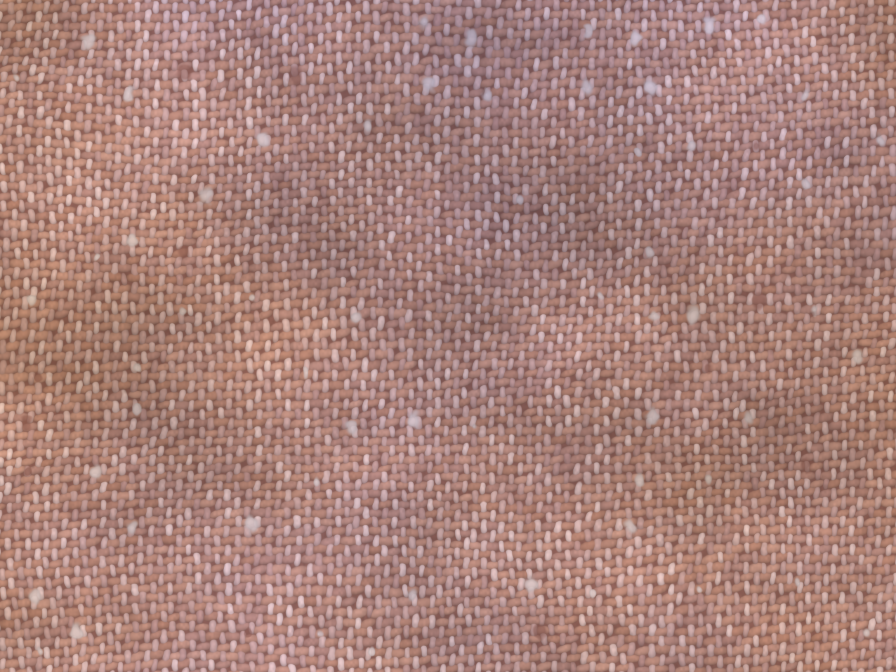
A Shadertoy shader for this texture:

```glsl
// Plain-weave cloth: pale upright warp stitches alternate with flat salmon
// weft stitches. Each stitch is a rounded height field; the tallest one shows.
// Soft dye patches, flecked yarn and scattered pale slubs give it wear.

const vec2 THREADS = vec2(95.0, 71.0);     // columns and rows on the canvas
const vec2 WARP_HALF = vec2(0.40, 0.82);   // stitch half sizes, in cells
const vec2 WEFT_HALF = vec2(0.98, 0.50);
const float WARP_SLANT = 0.02;
const float WEFT_SLANT = 0.14;
const float JITTER = 0.32;
const float SHARPNESS = 7.5;               // crispness where stitches meet
const float SAG = 1.6;                     // drift of the threads, in cells
const float EXPOSURE = 1.03;
const float PATCH_DEPTH = 0.34;            // light and dark patch contrast
const vec2 SLUB_GRID = vec2(16.0, 12.0);
const float SLUB_CHANCE = 0.27;
const float SPECK_CHANCE = 0.07;

const vec3 GAP = vec3(0.50, 0.345, 0.32);
const vec3 WARP_PALE = vec3(0.83, 0.73, 0.73);
const vec3 WARP_ROSE = vec3(0.68, 0.53, 0.52);
const vec3 WEFT_SALMON = vec3(0.74, 0.57, 0.52);
const vec3 WEFT_RUST = vec3(0.65, 0.47, 0.41);
const vec3 WEFT_MAUVE = vec3(0.64, 0.49, 0.48);
const vec3 SLUB = vec3(0.79, 0.74, 0.75);
const vec3 SPECK = vec3(0.50, 0.33, 0.30);
const vec3 TINT_MAUVE = vec3(0.98, 0.99, 1.08);
const vec3 TINT_ORANGE = vec3(1.03, 0.98, 0.86);

float hash(vec2 p) {
    vec3 q = fract(p.xyx * vec3(0.1031, 0.1030, 0.0973));
    q += dot(q, q.yzx + 33.33);
    return fract((q.x + q.y) * q.z);
}

float noise(vec2 p) {
    vec2 i = floor(p), f = fract(p);
    f = f * f * (3.0 - 2.0 * f);
    return mix(mix(hash(i), hash(i + vec2(1, 0)), f.x),
               mix(hash(i + vec2(0, 1)), hash(i + vec2(1, 1)), f.x), f.y);
}

float cloud(vec2 p) {
    return 0.55 * noise(p) + 0.30 * noise(2.1 * p + 17.0) + 0.15 * noise(4.3 * p + 41.0);
}

// Yarn colour of one stitch; neighbours along a thread share its hue
vec3 yarnColor(vec2 cell, bool isWarp) {
    float fleck = hash(cell + 7.0);
    if (isWarp) {
        float run = noise(vec2(cell.x * 3.7, cell.y * 0.22) + 90.0);
        return mix(WARP_ROSE, WARP_PALE, clamp(0.6 * run + 0.75 * fleck - 0.12, 0.0, 1.0));
    }
    float run = noise(vec2(cell.x * 0.16, cell.y * 3.7) + 50.0);
    vec3 c = mix(WEFT_RUST, WEFT_SALMON, clamp(0.5 * run + 0.7 * fleck, 0.0, 1.0));
    return mix(c, WEFT_MAUVE, 0.6 * smoothstep(0.5, 0.95, hash(cell + 23.0)));
}

// Blend all stitches near p, weighted by how high each one stands
vec3 weave(vec2 p) {
    vec2 home = floor(p);
    float total = exp(SHARPNESS * 0.12);
    vec3 sum = GAP * total;
    for (int j = -1; j <= 1; j++)
    for (int i = -1; i <= 1; i++) {
        vec2 cell = home + vec2(i, j);
        bool isWarp = mod(cell.x + cell.y, 2.0) < 0.5;
        vec2 jitter = vec2(hash(cell + 3.0), hash(cell + 11.0)) - 0.5;
        vec2 q = p - cell - 0.5 - JITTER * jitter;
        float lean = 0.3 * (hash(cell + 37.0) - 0.5);
        if (isWarp) q.x -= (WARP_SLANT + lean) * q.y;
        else q.y -= (WEFT_SLANT + lean) * q.x;
        vec2 e = q / (isWarp ? WARP_HALF : WEFT_HALF);
        e /= 0.88 + 0.26 * hash(cell + 31.0);
        float height = 1.0 - dot(e, e);
        float light = 0.80 + 0.20 * clamp(height, 0.0, 1.0) + 0.09 * clamp(e.y, -1.0, 1.0);
        float weight = exp(SHARPNESS * (height + (isWarp ? 0.06 : 0.0)));
        sum += yarnColor(cell, isWarp) * light * weight;
        total += weight;
    }
    return sum / total;
}

// Pale fibre lumps and a few dark specks, at most one per grid cell
vec3 addSlubs(vec3 color, vec2 uv) {
    vec2 g = uv * SLUB_GRID, cell = floor(g);
    vec2 center = 0.25 + 0.5 * vec2(hash(cell + 61.0), hash(cell + 67.0));
    float pick = hash(cell + 73.0);
    float radius = mix(0.06, 0.15, hash(cell + 79.0));
    float d = length((fract(g) - center) * vec2(1.15, 0.9));
    d += 0.09 * (noise(g * 9.0) - 0.5);
    float mask = 1.0 - smoothstep(0.55 * radius, 1.25 * radius, d);
    float puff = 1.04 - 0.14 * smoothstep(0.0, radius, d);
    if (pick < SLUB_CHANCE) return mix(color, SLUB * puff, 0.85 * mask);
    if (pick > 1.0 - SPECK_CHANCE) return mix(color, SPECK, 0.55 * mask);
    return color;
}

void mainImage(out vec4 fragColor, in vec2 fragCoord) {
    vec2 uv = fragCoord / iResolution.xy;

    // Threads wander gently about level rows and upright columns
    vec2 drift = vec2(noise(uv * 5.0), noise(uv * 5.0 + 30.0)) - 0.5;
    vec3 color = weave(uv * THREADS + SAG * drift + 200.0);
    color *= 0.96 + 0.08 * noise(uv * THREADS * vec2(4.0, 3.0)); // fibre grain
    color = addSlubs(color, uv);

    // Dye patches: mauve toward the top middle, orange at sides and base
    float orange = 0.26 + 0.9 * (cloud(uv * 4.0 + 5.0) - 0.5) + 0.35 * (1.0 - uv.y);
    orange += 0.55 * smoothstep(0.22, 0.0, uv.x) * uv.y + 0.25 * smoothstep(0.6, 1.0, uv.x);
    color *= mix(TINT_MAUVE, TINT_ORANGE, clamp(orange, 0.0, 1.3));

    // Uneven brightness with a shadowed fold above the centre
    color *= EXPOSURE + PATCH_DEPTH * (cloud(uv * 6.0 + 12.0) - 0.5);
    vec2 fold = uv - vec2(0.55, 0.68);
    color *= 1.0 - 0.10 * exp(-14.0 * dot(fold, fold));
    fragColor = vec4(clamp(color, 0.0, 1.0), 1.0);
}
```
